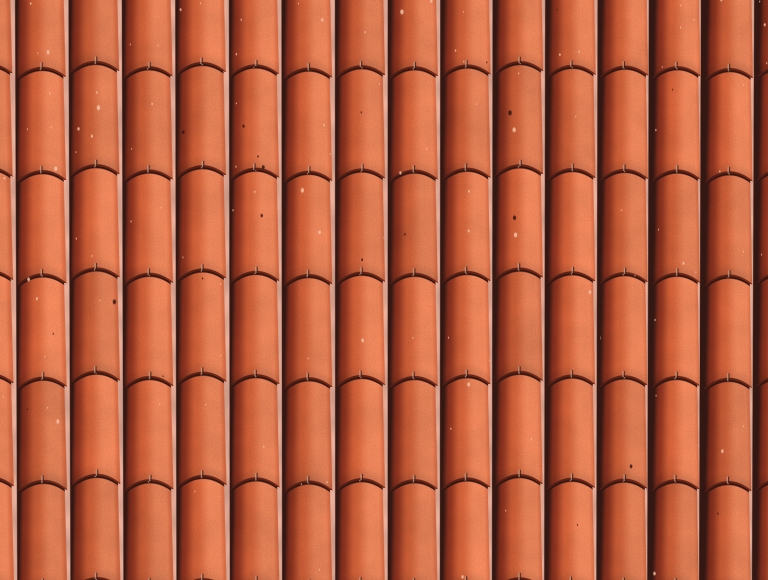
Give the GLSL for this texture, as a Shadertoy shader.

```glsl
// Sunlit terracotta barrel roof tiles in overlapping columns over a pale underlay.

// Layout, in units of the canvas height
const float COLUMN_PITCH = 0.0910;
const float ROW_PITCH = 0.1780;
const vec2 FIRST_LIP = vec2(0.0716, 0.1735);
const float LIP_HALF_WIDTH = 0.0418;
const float TOP_HALF_WIDTH = 0.0378;
const float LIP_DROP = 0.0175;
const float LIP_TILT = 0.0015;
const float RIM_WIDTH = 0.0036;
const float RIM_SHADOW = 0.0050;
const float COLUMN_JITTER = 0.0130;
const float BOW = 0.0045;
const float KEYSTONE = 0.006;
const vec2 CLIP_HALF_SIZE = vec2(0.0012, 0.0065);
const float SPECK_CELL = 0.036;

// Colours
const vec3 BRIGHT_CLAY = vec3(0.89, 0.50, 0.34);
const vec3 MID_CLAY = vec3(0.78, 0.36, 0.21);
const vec3 DARK_CLAY = vec3(0.51, 0.18, 0.11);
const vec3 SHADOW = vec3(0.20, 0.09, 0.075);
const vec3 UNDERLAY = vec3(0.89, 0.67, 0.59);
const vec3 DUST = vec3(0.95, 0.76, 0.64);
const vec3 RIM_CLAY = vec3(0.47, 0.16, 0.09);

float hash(vec2 p) {
    vec3 q = fract(p.xyx * 0.1031);
    q += dot(q, q.yzx + 33.33);
    return fract((q.x + q.y) * q.z);
}

vec2 gradient(vec2 cell) {
    float angle = 6.2832 * hash(cell);
    return vec2(cos(angle), sin(angle));
}

float gradientNoise(vec2 p) {
    vec2 i = floor(p), f = fract(p);
    vec2 u = f * f * f * (f * (f * 6.0 - 15.0) + 10.0);
    vec2 e = vec2(1.0, 0.0);
    float low = mix(dot(gradient(i), f), dot(gradient(i + e), f - e), u.x);
    float high = mix(dot(gradient(i + e.yx), f - e.yx),
                     dot(gradient(i + 1.0), f - 1.0), u.x);
    return mix(low, high, u.y);
}

// Half-round shading: u runs from the shaded left side to the right side
vec3 barrelShade(float u) {
    vec3 c = mix(SHADOW, DARK_CLAY, smoothstep(-0.03, 0.12, u));
    c = mix(c, MID_CLAY, smoothstep(0.10, 0.38, u));
    c = mix(c, BRIGHT_CLAY, smoothstep(0.36, 0.70, u));
    return mix(c, MID_CLAY, 0.7 * smoothstep(0.88, 1.0, u));
}

// Sparse grit: x is coverage, y picks pale dust or dark dirt
vec2 specks(vec2 p, float px) {
    vec2 cell = floor(p / SPECK_CELL);
    vec2 offset = 0.15 + 0.7 * vec2(hash(cell + 17.3), hash(cell + 41.7));
    vec2 d = p - (cell + offset) * SPECK_CELL;
    d.y *= 0.7;
    float radius = mix(0.0008, 0.0030, pow(hash(cell + 73.1), 4.0));
    float present = step(hash(cell + 5.9), mix(0.07, 0.22, p.y));
    float cover = 1.0 - smoothstep(radius - px, radius + px, length(d));
    return vec2(cover * present, step(0.15, hash(cell + 91.3)));
}

void mainImage(out vec4 fragColor, in vec2 fragCoord) {
    float px = 0.75 / iResolution.y;
    float width = iResolution.x / iResolution.y;
    vec2 p = fragCoord / iResolution.y;
    float across = p.x / width;

    // Slight lens bow and keystone
    vec2 q = p;
    q.x = 0.5 * width + (p.x - 0.5 * width) / (1.0 + KEYSTONE * (p.y - 0.5));
    q.x -= BOW * sin(3.14159 * across);

    // Column and tile coordinates
    float column = floor((q.x - FIRST_LIP.x) / COLUMN_PITCH + 0.5);
    float x = q.x - FIRST_LIP.x - column * COLUMN_PITCH;
    float lipX = clamp(x / LIP_HALF_WIDTH, -1.0, 1.0);
    float along = q.y - FIRST_LIP.y + LIP_DROP * lipX * lipX - LIP_TILT * lipX
                - COLUMN_JITTER * (hash(vec2(column, 3.7)) - 0.5);
    float t = along / ROW_PITCH;
    vec2 tile = vec2(column, floor(t));
    float edge = (fract(t + 0.5) - 0.5) * ROW_PITCH;
    float widen = (1.0 - fract(t)) * max(smoothstep(0.0, 2.0 * px, edge), step(edge, 0.0));
    float halfWidth = mix(TOP_HALF_WIDTH, LIP_HALF_WIDTH, widen);

    // Underlay with the straight shadow beside the next column
    float nextColumn = column + step(0.0, x);
    float toNext = (x < 0.0 ? -x : COLUMN_PITCH - x) - TOP_HALF_WIDTH;
    float shadowWidth = mix(0.0055, 0.0105, across)
                      + 0.003 * (hash(vec2(nextColumn, 8.1)) - 0.5);
    float grime = gradientNoise(p * vec2(60.0, 25.0));
    vec3 color = UNDERLAY * (0.97 + 0.14 * grime);
    color = mix(SHADOW, color, smoothstep(-0.0015, 0.0015, toNext - shadowWidth));

    // Clay body with tone shifts, stains and grain
    float u = 0.5 + 0.5 * x / halfWidth;
    vec3 clay = barrelShade(u - 0.05 * (across - 0.4));
    float stain = gradientNoise(p * 16.0) + 0.5 * gradientNoise(p * 43.0);
    clay *= 1.0 + 0.08 * (hash(tile) - 0.5) + 0.06 * stain
          + 0.05 * gradientNoise(p * 330.0);
    clay *= 1.0 - 0.10 * smoothstep(0.025, 0.0, edge) * step(0.0, edge);

    // Curved lip and the shadow beneath it
    vec3 lipColor = mix(SHADOW, mix(SHADOW, RIM_CLAY, 0.35 + 0.65 * u), smoothstep(-px, px, edge));
    float lip = smoothstep(-RIM_SHADOW, -0.4 * RIM_SHADOW, edge)
              * (1.0 - smoothstep(RIM_WIDTH - px, RIM_WIDTH + px, edge));
    clay = mix(clay, lipColor, lip);

    // Grit, then the small wire clip at the lip
    vec2 grit = specks(p, px);
    clay = mix(clay, mix(SHADOW, DUST, grit.y), 0.85 * grit.x);
    vec2 c = vec2(x - 0.004 * (hash(tile + 2.3) - 0.5), edge - 0.0045);
    vec2 side = 1.0 - smoothstep(-px, px, abs(c.x - vec2(0.0, 0.002)) - CLIP_HALF_SIZE.x);
    side *= 1.0 - smoothstep(-px, px, abs(c.y) - CLIP_HALF_SIZE.y);
    clay = mix(clay, SHADOW, 0.75 * side.y);
    clay = mix(clay, DUST * 0.85, 0.7 * side.x);

    color = mix(clay, color, smoothstep(-px, px, abs(x) - halfWidth));
    fragColor = vec4(clamp(color, 0.0, 1.0), 1.0);
}
```
